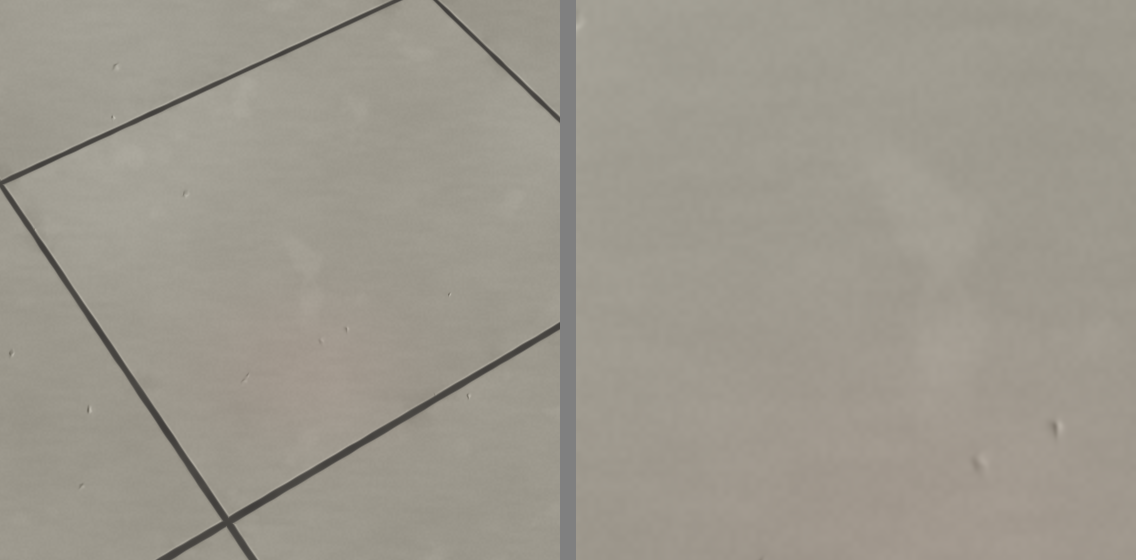
Left, the full canvas; right, a detail of the centre.
Reproduce this texture procedurally as a WebGL 2 fragment shader.

```glsl
#version 300 es
precision highp float;
// Large grey stone floor tiles seen at an angle, with dark joints, faint mottling and small chips.
uniform vec2 u_resolution;
out vec4 outColor;

float hash(vec2 p) {
  vec3 q = fract(p.xyx * vec3(0.1031, 0.1030, 0.0973));
  q += dot(q, q.yzx + 33.33);
  return fract((q.x + q.y) * q.z);
}

float noise(vec2 p) {
  vec2 i = floor(p), f = fract(p);
  f = f * f * (3.0 - 2.0 * f);
  return mix(mix(hash(i), hash(i + vec2(1, 0)), f.x),
             mix(hash(i + vec2(0, 1)), hash(i + vec2(1, 1)), f.x), f.y);
}

float fbm(vec2 p) {
  float sum = 0.0, amp = 0.5;
  for (int i = 0; i < 5; i++) {
    sum += amp * noise(p);
    p = mat2(1.6, 1.2, -1.2, 1.6) * p + 7.3;
    amp *= 0.5;
  }
  return sum;
}

float glow(vec2 p, vec2 center, vec2 radius) {
  vec2 d = (p - center) / radius;
  return exp(-dot(d, d));
}

// Perspective from the canvas to the floor, where each tile is a unit square
vec2 floorCoord(vec2 p) {
  mat3 tileToCanvas = mat3(0.8538, 0.4816, 0.1299,
                           0.3396, -0.6154, -0.1642,
                           0.0, 0.672, 1.0);
  vec3 q = inverse(tileToCanvas) * vec3(p, 1.0);
  return q.xy / q.z;
}

vec3 stone(vec2 p, vec2 tile) {
  vec3 color = vec3(0.608, 0.592, 0.548);
  // Soft daylight reflections and a warm patch
  float sheen = glow(p, vec2(0.24, 0.93), vec2(0.34, 0.3))
              + 0.8 * glow(p, vec2(0.96, 0.78), vec2(0.16, 0.2))
              + 0.4 * glow(p, vec2(0.2, 0.6), vec2(0.25, 0.15));
  color += vec3(0.03, 0.034, 0.036) * sheen;
  color += vec3(0.012, -0.008, -0.004) * glow(p, vec2(0.55, 0.34), vec2(0.2, 0.14));
  // Tone per tile, clouds, brushed streaks and fine grain
  color += 0.012 * (hash(tile + 40.0) - 0.5);
  color += 0.045 * (fbm(p * 5.0 + tile * 3.7) - 0.48);
  color += 0.014 * (noise(p * vec2(25.0, 90.0)) - 0.5);
  color += 0.014 * (noise(p * 260.0) - 0.5);
  // Pale scuffs
  color += 0.022 * smoothstep(0.63, 0.8, fbm(p * 11.0 + 20.0));
  return color;
}

// Small pits: a dark hollow with a pale rim beside it
vec3 addChips(vec3 color, vec2 p) {
  for (int i = 0; i < 14; i++) {
    float k = float(i);
    vec2 center = vec2(hash(vec2(k, 3.1)), hash(vec2(k, 8.7)));
    if (i < 7) center = vec2(0.4, 0.29) + center * vec2(0.44, 0.22);
    float size = mix(0.003, 0.0065, hash(vec2(k, 5.3)));
    float angle = 0.6 + 1.2 * hash(vec2(k, 1.9));
    vec2 d = mat2(cos(angle), -sin(angle), sin(angle), cos(angle)) * (p - center);
    d += 0.004 * (vec2(noise(p * 170.0), noise(p * 170.0 + 50.0)) - 0.5);
    float strength = mix(0.35, 1.0, hash(vec2(k, 6.4)));
    color -= 0.22 * strength * glow(d, vec2(0), vec2(size, size * 0.4));
    color += 0.13 * strength * glow(d, vec2(0.0, -0.8 * size), vec2(size, size * 0.5));
  }
  return color;
}

void main() {
  vec2 p = gl_FragCoord.xy / u_resolution;
  vec2 st = floorCoord(p);
  vec2 nearest = round(st);

  // Distance to both joint directions, in canvas units
  vec2 slope = vec2(length(vec2(dFdx(st.x), dFdy(st.x)) * u_resolution),
                    length(vec2(dFdx(st.y), dFdy(st.y)) * u_resolution));
  vec2 offset = (st - nearest) / slope;
  float dist = min(abs(offset.x), abs(offset.y));
  float halfWidth = mix(0.0068, 0.0034, p.y) + 0.0012 * (noise(p * 45.0) - 0.5);
  float soft = 0.0009 + 0.6 / min(u_resolution.x, u_resolution.y);

  vec3 color = addChips(stone(p, floor(st)), p);

  // Worn pale edge on one side, grime on the other
  float rim = glow(vec2(dist - halfWidth - 0.002, 0), vec2(0), vec2(0.0018, 1));
  float nearSide = abs(offset.x) < abs(offset.y) ? offset.x : -offset.y;
  color += rim * (nearSide > 0.0 ? 0.045 : -0.02) * (0.4 + noise(p * 30.0));
  color -= 0.05 * exp(-dist * 45.0) * smoothstep(0.5, 0.75, fbm(p * 16.0));

  // Dark joint, a little lighter where dusty
  vec3 joint = mix(vec3(0.24, 0.23, 0.22), vec3(0.31, 0.30, 0.28), fbm(p * 22.0));
  joint += 0.03 * smoothstep(0.3, 1.0, dist / halfWidth);
  color = mix(joint, color, smoothstep(-soft, soft, dist - halfWidth));
  outColor = vec4(color, 1.0);
}
```
